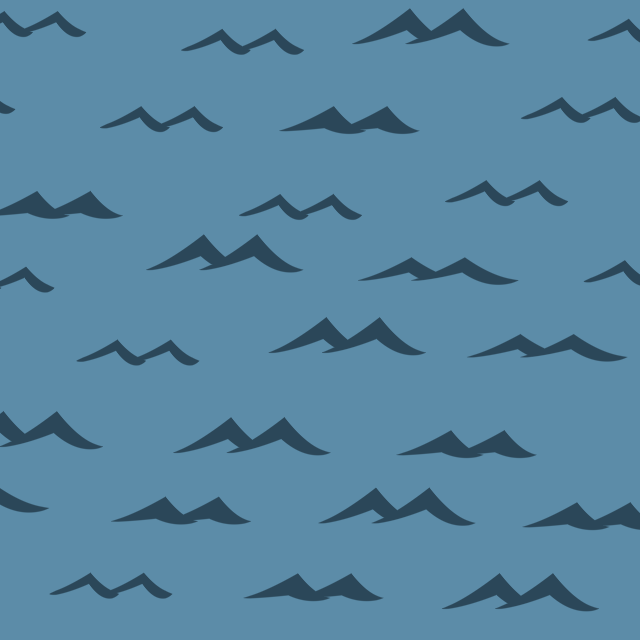
This pattern is drawn by a WebGL 2 fragment shader. Its source:

```glsl
#version 300 es
precision highp float;

uniform vec2 u_resolution;
out vec4 fragColor;

const vec3 WATER = vec3(0.36, 0.55, 0.66);
const vec3 INK = vec3(0.17, 0.28, 0.35);
const vec2 CELL = vec2(0.34, 0.125);
const vec2 JITTER = vec2(0.07, 0.05);
const float PEAK_GAP = 1.0 / 12.0;

// Brush style of a wave; lengths are in units of the gap between its peaks
struct Style {
    float left;    // length of the rising side
    float right;   // length of the falling side
    float height;  // height of the peak
    float hollow;  // height of the notch under the peak
    float notchX;  // sideways offset of the notch
    float sag;     // bow of the falling underside
    float pad;     // extra thickness of the stroke
};

// Integer hash giving three values from 0 to 1
vec3 hash3(ivec2 cell) {
    uvec3 v = uvec3(cell.x + 4096, cell.y + 4096, 77) * 1664525u + 1013904223u;
    v += v.yzx * v.zxy;
    v ^= v >> 16u;
    v += v.yzx * v.zxy;
    return vec3(v >> 8u) / 16777216.0;
}

Style pickStyle(float r) {
    if (r < 0.46) return Style(0.77, 0.53, 0.37, 0.22, -0.03, 0.09, 0.030);
    if (r < 0.68) return Style(1.08, 0.86, 0.65, 0.27, -0.06, 0.07, 0.015);
    if (r < 0.88) return Style(1.02, 0.60, 0.45, 0.06, -0.18, 0.06, 0.012);
    return Style(1.00, 1.00, 0.42, 0.16, -0.05, 0.10, 0.012);
}

// Upper outline of one hump with its peak at x = 0
float crest(float x, Style s) {
    float rise = pow(max(1.0 + x / s.left, 0.0), 1.3);
    float fall = pow(max(1.0 - x / s.right, 0.0), 1.7);
    return s.height * (x < 0.0 ? rise : fall);
}

// Lower outline of one hump
float underside(float x, Style s) {
    float rise = clamp((x + s.left) / (s.notchX + s.left), 0.0, 1.0);
    float fall = clamp((x - s.notchX) / (s.right - s.notchX), 0.0, 1.0);
    float bow = 4.0 * s.sag * fall * (1.0 - fall);
    return x < s.notchX
        ? s.hollow * pow(rise, 1.5)
        : s.hollow * (1.0 - fall) * (1.0 - fall) - bow;
}

// Positive inside one hump, with rounded ends
float hump(vec2 p, Style s) {
    float ends = min(p.x + s.left, s.right - p.x);
    float pad = s.pad * sqrt(clamp(8.0 * ends, 0.0, 1.0));
    float body = min(crest(p.x, s) - p.y, p.y - underside(p.x, s)) + pad;
    return min(0.85 * body, ends);
}

// Two joined humps; long ones tuck the first behind the second
float wave(vec2 p, Style s) {
    vec2 first = p + vec2(0.5, 0.0);
    vec2 second = p - vec2(0.5, 0.0);
    float back = hump(first, s);
    if (s.right > 0.7) {
        back = min(back, second.y - underside(second.x, s) + s.pad);
    }
    return max(back, hump(second, s));
}

// Scattered waves on rows that are shifted against each other
float waveField(vec2 p) {
    float inside = -1.0;
    int baseRow = int(floor(p.y / CELL.y));
    for (int j = -1; j <= 1; j++) {
        int row = baseRow + j;
        float shift = 0.37 * float(row);
        int baseCol = int(floor(p.x / CELL.x - shift));
        for (int i = -1; i <= 1; i++) {
            ivec2 id = ivec2(baseCol + i, row);
            vec3 rnd = hash3(id);
            vec2 center = (vec2(id) + 0.5 + vec2(shift, 0.0)) * CELL;
            center += (rnd.xy - 0.5) * JITTER;
            vec2 local = (p - center) / PEAK_GAP;
            inside = max(inside, wave(local, pickStyle(rnd.z)));
        }
    }
    return inside * PEAK_GAP;
}

void main() {
    float side = min(u_resolution.x, u_resolution.y);
    vec2 p = gl_FragCoord.xy / side;
    float edge = max(0.0011, 0.7 / side);
    float ink = smoothstep(-edge, edge, waveField(p));
    fragColor = vec4(mix(WATER, INK, ink), 1.0);
}
```
